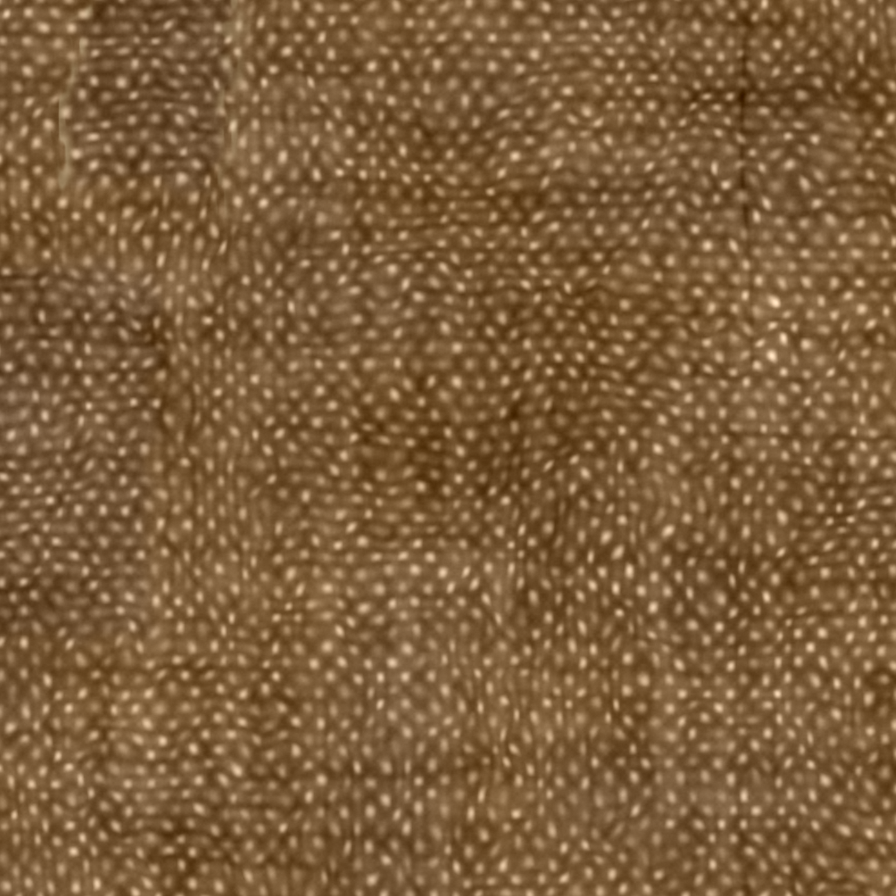
Reproduce this texture procedurally as a Shadertoy shader.

```glsl
// Worn brown burlap: a plain weave with pale thread crowns, faded patches and frayed seams.

const vec2  THREADS      = vec2(74.0, 60.0);       // warp across, weft down
const vec3  CLOTH        = vec3(0.462, 0.340, 0.203);
const vec3  PATCH_TINT   = vec3(-0.022, -0.014, 0.006);
const vec3  FRAY_COLOR   = vec3(0.66, 0.57, 0.43);
const float CROWN_LIGHT  = 0.23;
const float GAP_DARK     = 0.08;
const float GROOVE_DARK  = 0.055;
const float THREAD_VARY  = 0.09;
const float GRAIN        = 0.13;
const float FADE         = 0.14;
const float WOBBLE       = 0.02;
const float JITTER       = 0.75;                   // in threads
const float PI           = 3.14159;

float hash(vec2 p) {
    return fract(sin(dot(p, vec2(127.1, 311.7))) * 43758.5);
}

float noise(vec2 p) {
    vec2 i = floor(p), f = fract(p);
    f = f * f * (3.0 - 2.0 * f);
    return mix(mix(hash(i), hash(i + vec2(1, 0)), f.x),
               mix(hash(i + vec2(0, 1)), hash(i + vec2(1, 1)), f.x), f.y);
}

vec2 noise2(vec2 p) {
    return vec2(noise(p), noise(p + 41.0)) - 0.5;
}

float fbm(vec2 p) {
    float sum = 0.0, amp = 0.5;
    for (int i = 0; i < 4; i++) {
        sum += amp * noise(p);
        p = p * 2.03 + 17.3;
        amp *= 0.5;
    }
    return sum / 0.9375;
}

// Soft mask of a box with corners lo and hi
float softBox(vec2 p, vec2 lo, vec2 hi, float soft) {
    vec2 m = smoothstep(lo - soft, lo + soft, p) * (1.0 - smoothstep(hi - soft, hi + soft, p));
    return m.x * m.y;
}

// Soft line from a to b
float seam(vec2 p, vec2 a, vec2 b, float width) {
    vec2 pa = p - a, ba = b - a;
    float d = length(pa - ba * clamp(dot(pa, ba) / dot(ba, ba), 0.0, 1.0));
    return exp(-d * d / (width * width));
}

// Soft round spot
float spot(vec2 p, vec2 center, float radius) {
    vec2 d = (p - center) / radius;
    return exp(-dot(d, d));
}

// Brightness offset of the weave; crowns fill every other cell
float weave(vec2 p, float wear, float rowBias) {
    vec2 q = p * THREADS;
    q += JITTER * noise2(q * 0.5);
    vec2 cell = floor(q);
    vec2 bump = sin(PI * fract(q));
    float height = bump.x * bump.y;
    float vary = hash(cell + 3.0);
    float over = mod(cell.x + cell.y, 2.0);

    // Crowns and the sunken crossings between them
    float crown = CROWN_LIGHT * (0.35 + 1.2 * vary + wear) * pow(height, 1.4);
    float sunken = -GAP_DARK * (0.2 + 1.5 * vary) * height;

    // Grooves between rows and columns, one direction stronger by place
    vec2 groove = 0.45 - bump * bump;
    float grooves = GROOVE_DARK * dot(groove, vec2(1.0 - rowBias, 0.5 + rowBias));

    // Tone of each thread along its length
    float threads = noise(vec2(q.x, 7.0 + p.y * 6.0)) + noise(vec2(19.0 + p.x * 6.0, q.y)) - 1.0;
    return mix(sunken, crown, over) - grooves + THREAD_VARY * threads;
}

void mainImage(out vec4 fragColor, in vec2 fragCoord) {
    vec2 uv = fragCoord / iResolution.xy;

    // Uneven pull of the cloth
    vec2 p = uv + WOBBLE * noise2(uv * 6.0);
    vec2 ragged = uv + 0.03 * noise2(uv * 35.0);

    // Greyer mended patches on the left
    float slant = 0.13 * (1.0 - uv.y);
    float mended = softBox(ragged, vec2(-0.1, 0.29), vec2(0.17, 0.70), 0.015);
    float sewn = softBox(ragged + vec2(slant, 0.0), vec2(0.10, 0.79), vec2(0.265, 1.1), 0.01);
    float patched = max(mended, sewn);

    // Rubbed areas with brighter crowns
    float wear = 0.45 * spot(uv, vec2(0.70, 0.36), 0.06)
               + 0.55 * spot(uv, vec2(0.87, 0.63), 0.06)
               + 0.35 * spot(uv, vec2(0.88, 0.30), 0.12)
               + 0.30 * spot(uv, vec2(0.82, 0.78), 0.04);

    // Weave, broad fading and fibre grain
    float rowBias = mix(smoothstep(0.2, 0.8, noise(uv * 5.0 + 3.0)), 1.0, patched);
    float light = weave(p, wear, rowBias);
    light += FADE * (fbm(uv * 6.0 + 5.0) - 0.5);
    light += GRAIN * (fbm(uv * 120.0) - 0.5);
    vec3 color = CLOTH + light + PATCH_TINT * patched;
    color += vec3(0.008, 0.002, -0.010) * (2.0 * noise(uv * 9.0 + 31.0) - 1.0);

    // Frayed seams and pulled threads
    float strands = smoothstep(0.3, 0.75, noise(uv * vec2(130.0, 60.0)));
    float fray = 0.75 * seam(ragged, vec2(0.10, 1.02), vec2(0.06, 0.77), 0.007)
               + 0.65 * seam(ragged, vec2(0.265, 1.02), vec2(0.25, 0.78), 0.012);
    color = mix(color, FRAY_COLOR + 0.5 * light, clamp(fray, 0.0, 1.0) * strands);
    color -= 0.06 * seam(p, vec2(0.835, 0.96), vec2(0.835, 0.60), 0.003);
    color -= 0.07 * seam(ragged, vec2(0.175, 0.62), vec2(0.17, 0.52), 0.010);

    fragColor = vec4(clamp(color, 0.0, 1.0), 1.0);
}
```
